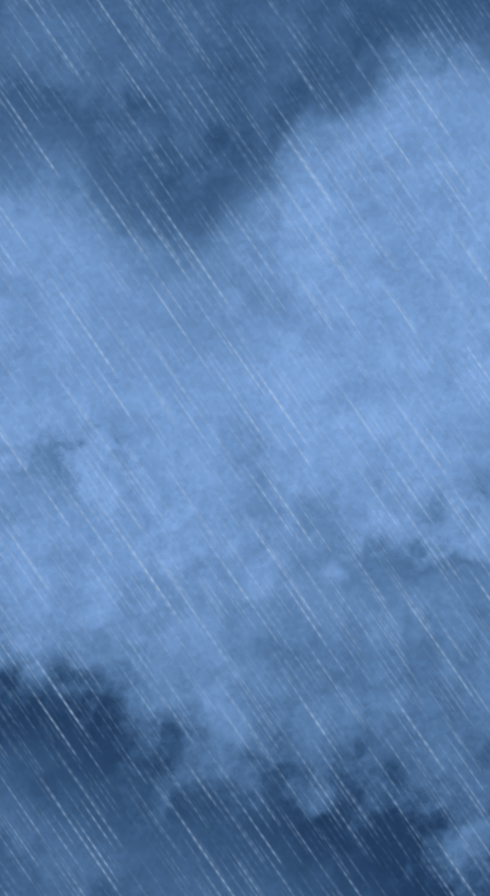
This texture is drawn by a Shadertoy shader. Its source:

```glsl
// Slanting rain streaks in front of a stormy blue bank of clouds.

const vec3 DEEP_BLUE = vec3(0.125, 0.23, 0.365);
const vec3 MID_BLUE  = vec3(0.32, 0.46, 0.63);
const vec3 SKY_BLUE  = vec3(0.49, 0.645, 0.855);
const vec3 RAIN_TINT = vec3(0.74, 0.81, 0.90);
const vec2 RAIN_DIR  = vec2(0.565, -0.825);

float hash(vec2 p) {
    return fract(sin(dot(p, vec2(127.1, 311.7))) * 43758.55);
}

// Soft cellular noise: every cell point spreads its own random value.
float cellNoise(vec2 p) {
    vec2 cell = floor(p), local = fract(p);
    float sum = 0.0, total = 0.0;
    for (int j = -1; j <= 1; j++)
    for (int i = -1; i <= 1; i++) {
        vec2 offset = vec2(i, j);
        vec2 id = cell + offset;
        vec2 point = offset + vec2(hash(id), hash(id + 37.0)) - local;
        float weight = exp(-9.0 * dot(point, point));
        sum += weight * hash(id + 71.0);
        total += weight;
    }
    return sum / total;
}

// Layered billows, roughly -0.5 to 0.5.
float billows(vec2 p) {
    float sum = 0.0, amp = 0.5;
    for (int k = 0; k < 5; k++) {
        sum += amp * (cellNoise(p) - 0.5);
        p = mat2(1.6, 1.2, -1.2, 1.6) * p + 5.3;
        amp *= 0.6;
    }
    return sum;
}

float softBlob(vec2 p, vec2 centre, vec2 radius) {
    vec2 d = (p - centre) / radius;
    return exp(-dot(d, d));
}

// Cloud brightness; uv spans the canvas, p keeps square proportions.
float cloudTone(vec2 uv, vec2 p) {
    float broad = billows(p * 7.0);
    float fine = billows(p * 22.0 + 9.0);
    vec2 warped = uv + vec2(0.22, 0.13) * broad + vec2(0.12, 0.07) * fine;

    // Bright middle fading into a duller lower sky
    float tone = mix(0.47, 0.92, smoothstep(0.10, 0.56, warped.y));
    tone -= 0.18 * softBlob(warped, vec2(0.38, 0.67), vec2(0.20, 0.09));
    tone -= 0.24 * softBlob(warped, vec2(0.10, 0.465), vec2(0.12, 0.022));
    tone -= 0.28 * softBlob(warped, vec2(0.86, 0.365), vec2(0.17, 0.03));

    // Dark band sinking from the left edge to the lower right corner
    float band = (warped.y - 0.20 + 0.19 * uv.x) / 0.075;
    tone -= mix(0.28, 0.46, abs(2.0 * uv.x - 1.0)) * exp(-band * band);
    tone -= 0.10 * smoothstep(0.16, 0.0, warped.y);

    // Storm cloud overhead with a dipping, ragged underside
    float underside = 0.785 + 0.12 * smoothstep(0.45, 0.9, uv.x)
                    - 0.075 * softBlob(uv, vec2(0.37, uv.y), vec2(0.17, 1.0));
    float storm = smoothstep(-0.045, 0.085, warped.y - underside);
    float stormTone = 0.22 + 0.24 * softBlob(warped, vec2(0.0, 0.95), vec2(0.45, 0.12));
    tone = mix(tone, stormTone, storm);
    return tone + 0.24 * broad + 0.24 * fine;
}

// One sheet of streaks; size holds lane width and cell length.
float rainSheet(vec2 p, vec2 size, float width, float density, float seed) {
    vec2 q = vec2(dot(p, vec2(-RAIN_DIR.y, RAIN_DIR.x)), dot(p, RAIN_DIR));
    float lane = floor(q.x / size.x);
    float along = q.y / size.y + hash(vec2(lane, seed)) * 7.0;
    vec2 id = vec2(lane, floor(along)) + seed * 13.0;
    float across = (fract(q.x / size.x) - mix(0.25, 0.75, hash(id))) * size.x;
    float span = mix(0.5, 1.0, hash(id + 5.0));
    float t = fract(along) / span;
    float taper = smoothstep(0.0, 0.5, t) * smoothstep(1.0, 0.8, t);
    float beads = 0.75 + 0.25 * sin(q.y * 560.0 + 6.28 * hash(id + 17.0));
    float present = step(hash(id + 11.0), density);
    float strength = mix(0.25, 1.0, hash(id + 23.0));
    return present * strength * taper * beads * exp(-across * across / (width * width));
}

void mainImage(out vec4 fragColor, in vec2 fragCoord) {
    vec2 uv = fragCoord / iResolution.xy;
    vec2 p = fragCoord / iResolution.y;

    // Cloud colours
    float tone = clamp(cloudTone(uv, p), 0.02, 1.0);
    vec3 color = mix(DEEP_BLUE, MID_BLUE, min(tone * 2.0, 1.0));
    color = mix(color, SKY_BLUE, max(tone * 2.0 - 1.0, 0.0));

    // Rain from distant mist to near bright drops
    float rain = 0.17 * rainSheet(p, vec2(0.006, 0.09), 0.0014, 0.75, 1.0);
    rain += 0.25 * rainSheet(p, vec2(0.011, 0.15), 0.0014, 0.65, 2.0);
    rain += 0.46 * rainSheet(p, vec2(0.025, 0.25), 0.0016, 0.60, 3.0);
    rain += 0.36 * rainSheet(p + 0.31, vec2(0.020, 0.14), 0.0014, 0.45, 4.0);
    color = mix(color, RAIN_TINT, min(rain, 0.6));

    // Faint mottling of the misty air
    float mottle = cellNoise(p * 190.0) - 0.5;
    fragColor = vec4(color * (1.0 + 0.06 * mottle), 1.0);
}
```
